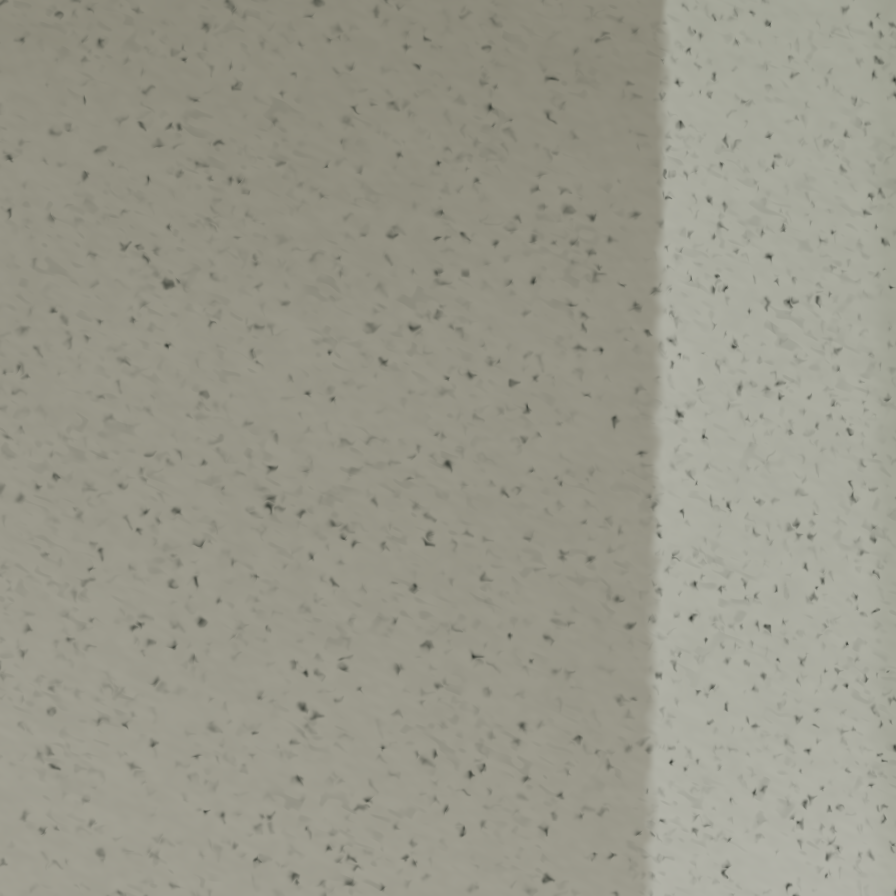
A WebGL 1 fragment shader for this texture:

```glsl
precision highp float;
// Speckled plaster wall with a soft vertical corner and a brighter strip at the right.

uniform vec2 u_resolution;

const vec3 WALL_DARK = vec3(0.550, 0.541, 0.484);
const vec3 WALL_LIGHT = vec3(0.640, 0.634, 0.586);
const vec3 STRIP_DARK = vec3(0.628, 0.635, 0.580);
const vec3 STRIP_LIGHT = vec3(0.692, 0.694, 0.654);
const vec3 SPECK_COLOR = vec3(0.255, 0.270, 0.235);
const float CORNER_X = 0.724;        // corner position at the bottom
const float CORNER_LEAN = 0.018;     // shift of the corner towards the top
const float CORNER_SOFTNESS = 0.009;
const float CELLS = 24.0;            // speck cells per canvas height
const float SPECK_SHARE = 0.68;      // part of the cells that hold a speck
const float SPECK_TILT = -0.45;      // mean direction in radians
const float TILT_SPREAD = 2.1;
const float RAGGEDNESS = 0.0065;     // how far noise distorts the specks
const float RELIEF = 0.024;          // strength of the fine surface grain
const float FLECKS = 0.10;           // strength of the faint broken marks
const vec2 STRIP_STRETCH = vec2(1.45, 1.15);

vec2 hash22(vec2 p) {
  vec3 q = fract(p.xyx * vec3(0.1031, 0.1030, 0.0973));
  q += dot(q, q.yzx + 33.33);
  return fract((q.xx + q.yz) * q.zy);
}

float noise(vec2 p) {
  vec2 cell = floor(p);
  vec2 f = fract(p);
  f = f * f * (3.0 - 2.0 * f);
  float low = mix(hash22(cell).x, hash22(cell + vec2(1.0, 0.0)).x, f.x);
  float high = mix(hash22(cell + vec2(0.0, 1.0)).x, hash22(cell + 1.0).x, f.x);
  return mix(low, high, f.y);
}

vec2 rotate(vec2 p, float angle) {
  float c = cos(angle);
  float s = sin(angle);
  return vec2(c * p.x + s * p.y, c * p.y - s * p.x);
}

// Darkness of one blurred speck with a thinning tail; d is the offset from its centre.
float speck(vec2 d, vec2 id, float pixel) {
  vec2 shape = hash22(id + 71.3);
  vec2 look = hash22(id + 139.7);
  float strength = 0.07 + 0.60 * pow(look.x, 3.2);
  float halfLength = mix(0.001, 0.008, shape.x * shape.x) * (1.2 - 0.6 * look.x);
  float width = mix(0.0019, 0.0032, look.y) + 0.3 * pixel;
  d = rotate(d, SPECK_TILT + (shape.y - 0.5) * TILT_SPREAD);
  float along = clamp(d.x / halfLength, -1.0, 1.0);
  d.x -= along * halfLength;
  d /= width * (1.0 - 0.3 * along);
  return strength * (1.0 - 0.35 * along) * exp(-dot(d, d));
}

// Overlapping scattered layers of ragged specks, thinned in loose patches.
float speckField(vec2 p, float pixel) {
  float dark = 0.0;
  vec2 warp = vec2(noise(p * 130.0), noise(p * 130.0 + 40.0)) - 0.5;
  float wear = 0.55 + 0.8 * noise(p * 210.0 + 23.0);
  p += RAGGEDNESS * warp;
  for (int layer = 0; layer < 4; layer++) {
    vec2 offset = vec2(0.37, 0.61) * float(layer);
    vec2 grid = (p + offset) * CELLS;
    for (int y = -1; y <= 1; y++) {
      for (int x = -1; x <= 1; x++) {
        vec2 cell = floor(grid) + vec2(float(x), float(y));
        vec2 id = cell + 57.0 * float(layer);
        float share = SPECK_SHARE + 0.8 * (noise(cell * 0.4 + 9.0) - 0.5);
        float present = step(hash22(id + 211.9).x, share);
        vec2 d = (grid - cell - hash22(id)) / CELLS;
        dark = max(dark, present * speck(d, id, pixel));
      }
    }
  }
  return dark * wear;
}

// Slanted, slightly stretched surface grain in the range -0.5 to 0.5.
float surfaceGrain(vec2 p) {
  vec2 q = rotate(p, SPECK_TILT);
  float fine = noise(q * vec2(80.0, 150.0));
  float coarse = noise(q * vec2(28.0, 60.0) + 17.0);
  return mix(fine, coarse, 0.4) - 0.5;
}

// Faint broken marks where fine noise peaks inside loose patches.
float faintFlecks(vec2 p) {
  vec2 q = rotate(p, SPECK_TILT) + 0.006 * noise(p * 60.0);
  float peaks = smoothstep(0.60, 0.95, noise(q * vec2(85.0, 170.0) + 31.0));
  return FLECKS * peaks * smoothstep(0.3, 0.8, noise(p * 22.0 + 3.0));
}

void main() {
  vec2 p = gl_FragCoord.xy / u_resolution.y;
  float pixel = 1.0 / u_resolution.y;

  // Ragged corner between wall and strip
  float corner = CORNER_X + CORNER_LEAN * p.y + 0.008 * (noise(p * 75.0) - 0.5);
  float strip = smoothstep(-CORNER_SOFTNESS, CORNER_SOFTNESS, p.x - corner);

  // Broad light: brighter below, duller towards the corner
  float cloud = noise(p * vec2(3.0, 5.0) + 4.0) - 0.5;
  float wallLight = 0.90 - 0.78 * p.y - 0.22 * p.x + 0.16 * cloud;
  float stripLight = 0.95 - 0.60 * p.y + 0.3 * cloud;
  stripLight += 0.15 * (1.0 - smoothstep(0.0, 0.06, p.x - corner));
  stripLight -= 0.45 * smoothstep(0.96, 1.0, p.x);
  vec3 wallColor = mix(WALL_DARK, WALL_LIGHT, clamp(wallLight, 0.0, 1.0));
  vec3 stripColor = mix(STRIP_DARK, STRIP_LIGHT, clamp(stripLight, 0.0, 1.0));
  vec3 color = mix(wallColor, stripColor, strip);

  // Faint relief and flecks, then the specks of each surface
  color += RELIEF * surfaceGrain(p);
  color = mix(color, SPECK_COLOR, faintFlecks(p));
  float wallSpecks = speckField(p, pixel);
  float stripSpecks = speckField(p * STRIP_STRETCH + 5.0, pixel);
  color = mix(color, SPECK_COLOR, mix(wallSpecks, stripSpecks, strip));

  gl_FragColor = vec4(color, 1.0);
}
```
